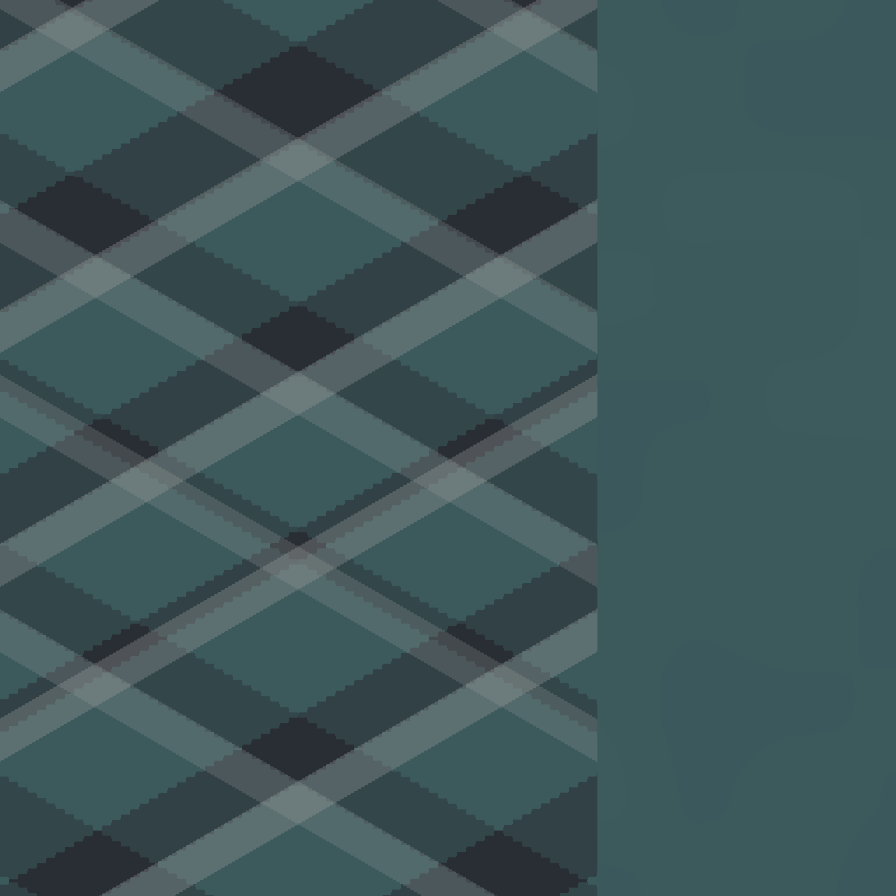
Give the GLSL for this pattern, as a Shadertoy shader.

```glsl
// Slanted plaid of crossing dark and pale bands with stepped edges, beside a plain teal panel.

const float SLOPE = 0.577;

// Centre and half height of each dark band, where it meets the mirror axis
const vec2 DARK[6] = vec2[6](
    vec2(-0.188, 0.055), vec2(0.104, 0.055), vec2(0.378, 0.039),
    vec2(0.609, 0.018), vec2(0.836, 0.038), vec2(1.112, 0.056));

// Centre of each pale band
const float PALE[5] = float[5](-0.113, 0.178, 0.439, 0.634, 0.896);

float hash(vec2 p) {
    return fract(sin(dot(p, vec2(127.1, 311.7))) * 43758.5453);
}

float noise(vec2 p) {
    vec2 i = floor(p), f = fract(p);
    f = f * f * (3.0 - 2.0 * f);
    return mix(mix(hash(i), hash(i + vec2(1, 0)), f.x),
               mix(hash(i + vec2(0, 1)), hash(i + vec2(1, 1)), f.x), f.y);
}

// Snaps x to columns, with a one-pixel ramp at each step
float stair(float x, float columns, float px) {
    float s = x * columns;
    float ramp = min(columns * px, 1.0);
    return (floor(s) + clamp((fract(s) - 1.0 + ramp) / ramp, 0.0, 1.0) + 0.5) / columns;
}

// Coverage of a band in the falling (x) and rising (y) families
vec2 band(vec2 t, float centre, float halfHeight, float px) {
    return clamp((halfHeight - abs(t - centre)) / px + 0.5, 0.0, 1.0);
}

void mainImage(out vec4 fragColor, in vec2 fragCoord) {
    float px = 1.0 / iResolution.y;
    vec2 uv = fragCoord * px;
    float x = uv.x - 1.0 / 3.0;
    float y = 1.0 - uv.y;

    // Axis positions of both slanted families: coarse steps for dark, fine for pale
    vec2 darkPos = y + vec2(-SLOPE, SLOPE) * stair(x, 96.0, px);
    vec2 palePos = y + vec2(-SLOPE, SLOPE) * stair(x, 256.0, px);

    vec2 dark = vec2(0.0), pale = vec2(0.0);
    for (int i = 0; i < 6; i++)
        dark = max(dark, band(darkPos, DARK[i].x, DARK[i].y, px));
    for (int i = 0; i < 5; i++)
        pale = max(pale, band(palePos, PALE[i], 0.024, px));

    // Dark bands deepen the ground, pale bands veil it
    vec3 ground = vec3(0.235, 0.352, 0.361);
    vec3 plaid = ground - dark.x * vec3(0.036, 0.075, 0.070)
                        - dark.y * vec3(0.044, 0.098, 0.088);
    plaid = mix(plaid, vec3(0.62), 0.24 * pale.x);
    plaid = mix(plaid, vec3(0.62), 0.33 * pale.y);

    // Plain panel with faint mottling
    vec3 panel = ground + (noise(uv * 9.0) - 0.5) * vec3(0.008, 0.010, 0.004);

    float panelMask = clamp((uv.x - 2.0 / 3.0) / px + 0.5, 0.0, 1.0);
    fragColor = vec4(mix(plaid, panel, panelMask), 1.0);
}
```
